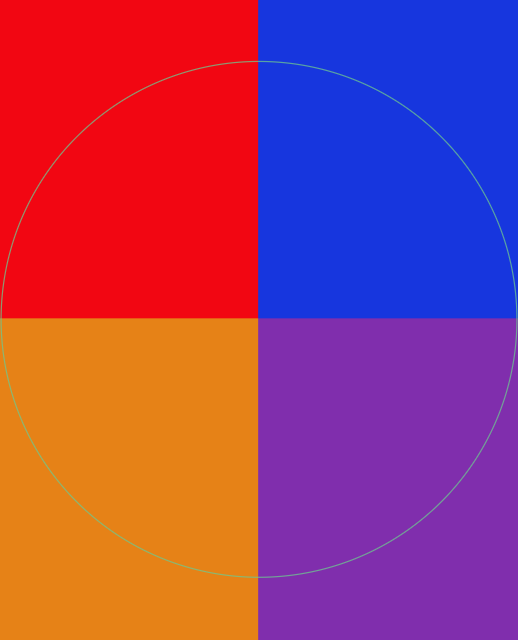
Reproduce this background procedurally as a Shadertoy shader.

```glsl
// Four flat coloured quadrants with a thin pale green ring around the centre.

const vec3 RED    = vec3(0.95, 0.025, 0.07);
const vec3 BLUE   = vec3(0.09, 0.21, 0.87);
const vec3 ORANGE = vec3(0.90, 0.51, 0.09);
const vec3 PURPLE = vec3(0.50, 0.18, 0.68);
const vec3 RING   = vec3(0.43, 0.78, 0.56);

// Lengths are in canvas heights, offsets are from the canvas centre.
const vec2  SPLIT        = vec2(-0.0013, 0.0026);
const vec2  RING_CENTRE  = vec2(0.0, 0.001);
const float RING_RADIUS  = 0.4030;
const float RING_WIDTH   = 0.0019;
const float RING_OPACITY = 0.75;

void mainImage(out vec4 fragColor, in vec2 fragCoord)
{
    vec2 p = (fragCoord - 0.5 * iResolution.xy) / iResolution.y;
    float pixel = 1.0 / iResolution.y;

    // Quadrants, with edges one pixel soft
    vec2 side = clamp((p - SPLIT) / pixel + 0.5, 0.0, 1.0);
    vec3 lower = mix(ORANGE, PURPLE, side.x);
    vec3 upper = mix(RED, BLUE, side.x);
    vec3 colour = mix(lower, upper, side.y);

    // Thin ring
    float ringDistance = abs(length(p - RING_CENTRE) - RING_RADIUS);
    float ring = clamp((0.5 * RING_WIDTH - ringDistance) / pixel + 0.5, 0.0, 1.0);
    colour = mix(colour, RING, ring * RING_OPACITY);

    fragColor = vec4(colour, 1.0);
}
```
